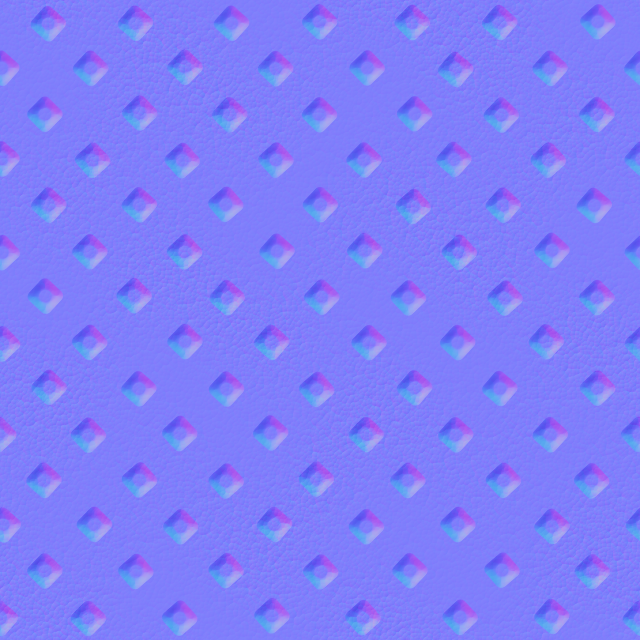
This texture map is drawn by a Shadertoy shader. Its source:

```glsl
// Tileable normal map: staggered rounded-diamond studs on a finely grained plate.

vec2 hash2(vec2 p) {
    vec3 q = fract(p.xyx * vec3(0.1031, 0.1030, 0.0973));
    q += dot(q, q.yzx + 33.33);
    return fract((q.xx + q.yz) * q.zy);
}

// Squared distance to the nearest scattered point, wrapping every n cells.
float cellNoise(vec2 uv, float n) {
    vec2 p = uv * n, cell = floor(p);
    float nearest = 1.0;
    for (int y = -1; y <= 1; y++)
    for (int x = -1; x <= 1; x++) {
        vec2 id = cell + vec2(x, y);
        vec2 toPoint = id + hash2(mod(id, n) + n) - p;
        nearest = min(nearest, dot(toPoint, toPoint));
    }
    return nearest;
}

float roundedBox(vec2 p, float halfSide, float radius) {
    vec2 q = abs(p) - halfSide + radius;
    return length(max(q, 0.0)) + min(max(q.x, q.y), 0.0) - radius;
}

// 7 studs per row, 14 rows, every other row shifted by half a pitch.
float studHeight(vec2 uv) {
    float row = floor(uv.y * 14.0);
    float x = uv.x * 7.0 - 0.5 * mod(row, 2.0);
    float column = floor(x + 0.5);
    vec2 id = mod(vec2(column, row), vec2(7.0, 14.0));
    vec2 jitter = hash2(id + 5.0) - 0.5;
    vec2 p = vec2(x - column, 0.5 * (uv.y * 14.0 - row - 0.5));
    p -= jitter * vec2(0.08, 0.03);

    float angle = 0.785 + 0.16 * (hash2(id + 41.0).x - 0.5);
    float c = cos(angle), s = sin(angle);
    p = mat2(c, s, -s, c) * p;

    // Loft from the diamond outline up to a round flat top.
    float toEdge = max(-roundedBox(p, 0.157, 0.068), 0.0);
    float toTop = max(length(p) - 0.065, 0.0);
    float t = toEdge / (toEdge + toTop);
    float profile = mix(smoothstep(0.0, 1.0, t), 1.0 - pow(1.0 - t, 1.5), 0.6);
    return 0.037 * profile / 7.0;
}

// Fine pitting whose strength drifts in broad patches.
float grainHeight(vec2 uv) {
    vec2 a = 6.2832 * uv;
    float patches = sin(a.x * 2.0 + a.y + 1.5 * sin(a.y * 2.0))
                  + sin(a.y * 3.0 - a.x + 1.5 * sin(a.x * 3.0));
    float strength = 0.7 + 0.2 * patches;
    return strength * (0.075 * cellNoise(uv, 170.0) / 170.0
                     + 0.035 * cellNoise(uv, 72.0) / 72.0);
}

float height(vec2 uv) {
    return studHeight(uv) + grainHeight(uv);
}

void mainImage(out vec4 fragColor, in vec2 fragCoord) {
    vec2 uv = fragCoord / iResolution.xy;
    vec2 e = vec2(0.0009, 0.0);
    vec2 slope = vec2(height(uv + e.xy) - height(uv - e.xy),
                      height(uv + e.yx) - height(uv - e.yx)) / (2.0 * e.x);

    // Green points down the canvas.
    vec3 normal = normalize(vec3(-slope.x, slope.y - 0.01, 1.0));
    fragColor = vec4((0.5 + 0.5 * normal) * vec3(1.0, 1.0, 0.985), 1.0);
}
```
